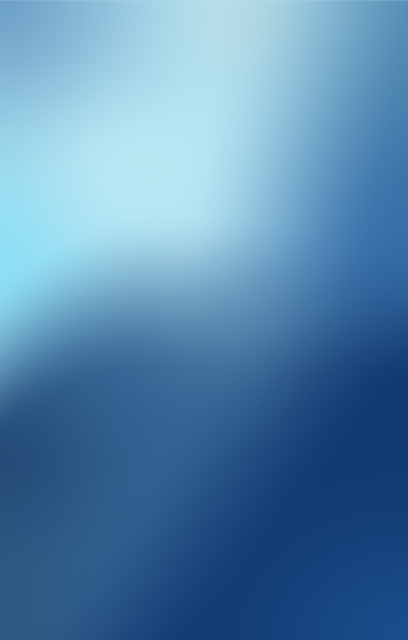
Write a Shadertoy shader that draws this background.

```glsl
// A soft blurred backdrop: a pale sky with cyan and white glows above deep blue ground.
// Two smooth ramps shade each half, a curved feathered horizon joins them,
// and elliptical Gaussian glows tint the local areas.

// Elliptical Gaussian falloff, 1 at the centre.
float glow(vec2 p, vec2 centre, vec2 radius) {
    vec2 d = (p - centre) / radius;
    return exp(-dot(d, d));
}

// Pale sky, shaded blue to the right and in the upper left corner.
vec3 skyColor(vec2 p) {
    float depth = 1.0 - p.y;
    vec3 pale = vec3(0.69, 0.88, 0.94);
    vec3 rightBlue = mix(vec3(0.31, 0.53, 0.69), vec3(0.21, 0.43, 0.66),
                         smoothstep(0.0, 0.42, depth));
    vec3 cornerBlue = vec3(0.40, 0.60, 0.76);
    vec3 cyan = vec3(0.55, 0.87, 0.96);
    vec3 white = vec3(0.74, 0.92, 0.96);
    vec3 warm = vec3(0.72, 0.86, 0.89);

    float corner = 1.0 - smoothstep(-0.12, 0.58, length(vec2(p.x, 1.4 * depth)));
    vec3 color = mix(pale, cornerBlue, corner);
    color = mix(color, cyan, glow(p, vec2(0.0, 0.59), vec2(0.25, 0.18)));
    color = mix(color, white, 0.8 * glow(p, vec2(0.33, 0.74), vec2(0.24, 0.12)));
    color = mix(color, warm, 0.8 * glow(p, vec2(0.60, 0.98), vec2(0.16, 0.10)));
    return mix(color, rightBlue, smoothstep(0.55, 1.10, p.x + 0.35 * depth));
}

// Mid blue ground falling diagonally into navy.
vec3 groundColor(vec2 p) {
    float depth = 1.0 - p.y;
    vec3 midBlue = vec3(0.20, 0.39, 0.58);
    vec3 navy = vec3(0.07, 0.22, 0.44);
    vec3 slate = vec3(0.14, 0.29, 0.46);
    vec3 haze = vec3(0.31, 0.49, 0.65);
    vec3 tealGray = vec3(0.18, 0.35, 0.50);
    vec3 lowerBlue = vec3(0.10, 0.31, 0.55);

    vec3 color = mix(midBlue, tealGray, glow(p, vec2(0.0, 0.0), vec2(0.20, 0.25)));
    color = mix(color, slate, 0.9 * glow(p, vec2(0.0, 0.28), vec2(0.24, 0.13)));
    color = mix(color, haze, 0.8 * glow(p, vec2(0.55, 0.49), vec2(0.24, 0.10)));
    color = mix(color, navy, smoothstep(1.22, 1.72, p.x + 1.2 * depth));
    return mix(color, lowerBlue, 0.9 * glow(p, vec2(1.0, 0.0), vec2(0.36, 0.18)));
}

// Height of the horizon, dipping at both sides.
float horizonHeight(float x) {
    float leftDip = max(1.0 - x / 0.4, 0.0);
    return 0.545 - 0.105 * leftDip * leftDip - 0.03 * smoothstep(0.5, 1.0, x);
}

void mainImage(out vec4 fragColor, in vec2 fragCoord) {
    vec2 p = fragCoord / iResolution.xy;

    // Feathered join of sky and ground.
    float skyMask = smoothstep(-0.13, 0.13, p.y - horizonHeight(p.x));
    vec3 color = mix(groundColor(p), skyColor(p), skyMask);

    // Thin light rim along the top.
    color = mix(color, vec3(0.80, 0.90, 0.94), 0.2 * smoothstep(0.997, 1.0, p.y));
    fragColor = vec4(color, 1.0);
}
```
